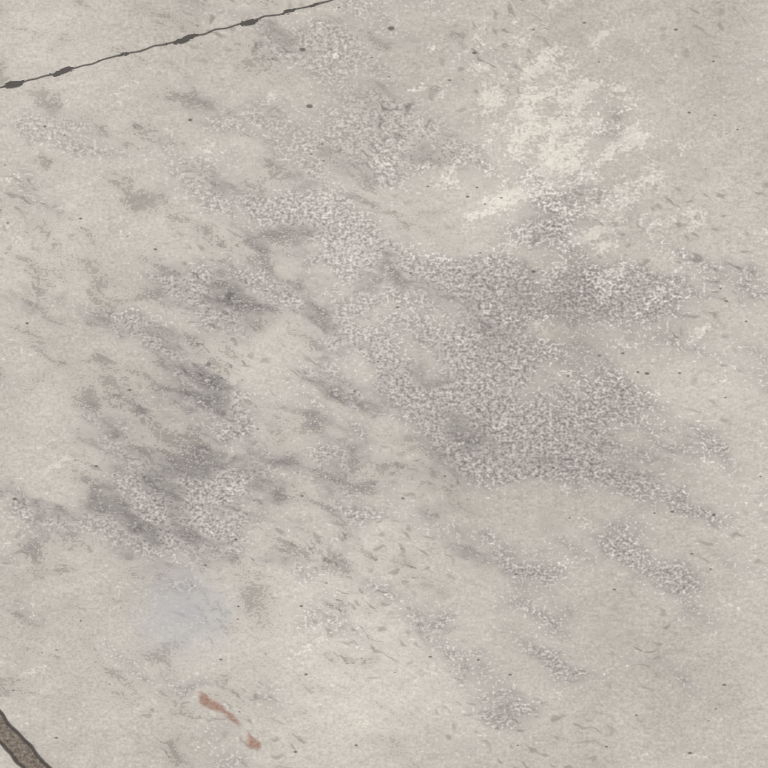
Reproduce this texture procedurally as a Shadertoy shader.

```glsl
// Weathered concrete slab: pale trowelled skin, worn grey patches with exposed grain,
// chalky scuffs, scattered specks, joints and stains. Layered gradient noise sets the
// tone; a few soft ellipses steer where the wear gathers.

#define BASE_TONE 0.782
#define CLOUD_CONTRAST 0.10
#define GRAIN_CONTRAST 0.040
#define WEAR_DARKNESS 0.062
#define WEAR_GRAIN 0.085
#define GRIME_DARKNESS 0.13
#define SCUFF_BRIGHTNESS 0.085
#define CONCRETE_TINT vec3(1.0, 0.967, 0.918)
#define WORN_TINT vec3(1.0, 0.964, 0.930)
#define JOINT_COLOR vec3(0.27, 0.26, 0.25)
#define RUST_COLOR vec3(0.60, 0.45, 0.39)
#define BLUE_COLOR vec3(0.72, 0.725, 0.74)

float hash(vec2 cell) {
    uvec2 q = uvec2(ivec2(cell) + 4096) * uvec2(1597334673u, 3812015801u);
    uint h = q.x ^ q.y;
    h = (h ^ (h >> 15)) * 2246822519u;
    h ^= h >> 13;
    return float(h & 65535u) / 65535.0;
}

float cornerSlope(vec2 cell, vec2 offset) {
    float angle = 6.2832 * hash(cell);
    return dot(vec2(cos(angle), sin(angle)), offset);
}

// Gradient noise, roughly -1 to 1
float noise(vec2 p) {
    vec2 i = floor(p), f = p - i, e = vec2(1, 0);
    vec2 u = f * f * f * (f * (f * 6.0 - 15.0) + 10.0);
    float low = mix(cornerSlope(i, f), cornerSlope(i + e.xy, f - e.xy), u.x);
    float high = mix(cornerSlope(i + e.yx, f - e.yx), cornerSlope(i + 1.0, f - 1.0), u.x);
    return 1.4 * mix(low, high, u.y);
}

float fbm(vec2 p) {
    float sum = 0.0, amplitude = 0.5;
    for (int k = 0; k < 5; k++) {
        sum += amplitude * noise(p);
        p = mat2(1.6, 1.2, -1.2, 1.6) * p + 7.3;
        amplitude *= 0.55;
    }
    return sum;
}

vec2 turn(vec2 p, float angle) {
    float c = cos(angle), s = sin(angle);
    return vec2(c * p.x + s * p.y, c * p.y - s * p.x);
}

// One at the centre, zero on the rim, negative outside
float blob(vec2 p, vec2 center, vec2 radius, float angle) {
    return max(1.0 - length(turn(p - center, angle) / radius), -0.55);
}

float segment(vec2 p, vec2 a, vec2 b) {
    vec2 d = b - a;
    return length(p - a - d * clamp(dot(p - a, d) / dot(d, d), 0.0, 1.0));
}

float specks(vec2 p, float aa) {
    float cover = 0.0;
    for (int layer = 0; layer < 3; layer++) {
        float count = 11.0 * exp2(float(layer));
        vec2 cell = floor(p * count), id = cell + 97.0 * float(layer);
        vec2 center = (cell + 0.2 + 0.6 * vec2(hash(id), hash(id + 31.0))) / count;
        float radius = mix(0.001, 0.0032, hash(id + 57.0)) / (1.0 + 0.5 * float(layer));
        float d = length((p - center) * vec2(0.75, 1.2)) - radius;
        cover = max(cover, step(0.95, hash(id + 73.0)) * (1.0 - smoothstep(-aa, aa, d)));
    }
    return cover;
}

void mainImage(out vec4 fragColor, in vec2 fragCoord) {
    vec2 p = fragCoord / iResolution.xy;
    float aa = 1.0 / iResolution.y;
    vec2 warped = p + 0.03 * vec2(fbm(p * 9.0), fbm(p * 9.0 + 40.0));
    vec2 falling = turn(warped, -0.4), rising = turn(warped, 0.4);
    float fine = noise(p * vec2(150, 200)) + 1.1 * noise(p * vec2(270, 320) + 9.0);
    float scrape = noise(turn(p, -0.25) * vec2(45, 110)) + 0.6 * noise(turn(p, 0.3) * vec2(80, 190));

    // Pale skin with broad clouds and faint brushing
    float tone = BASE_TONE + CLOUD_CONTRAST * fbm(p * 3.5 + 12.0) + GRAIN_CONTRAST * fine;
    tone += 0.018 * scrape + 0.02 * noise(rising * vec2(14, 75)) - 0.02 * smoothstep(0.6, 0.95, p.x);

    // Worn patches whose rims crumble into grains
    float region = blob(p, vec2(0.62, 0.54), vec2(0.32, 0.20), -0.5);
    region = max(region, blob(p, vec2(0.46, 0.83), vec2(0.20, 0.17), -0.4));
    region = max(region, blob(p, vec2(0.33, 0.63), vec2(0.16, 0.11), 0.4));
    region = max(region, blob(p, vec2(0.25, 0.36), vec2(0.16, 0.14), -0.5));
    region = max(region, blob(p, vec2(0.54, 0.20), vec2(0.14, 0.03), -0.7));
    float patches = fbm(falling * vec2(6, 13) + 3.0);
    float edge = 0.55 * region + 1.3 * patches + 0.22 * fine + 0.12 * scrape;
    float wear = smoothstep(-0.16, 0.20, edge - 0.01);
    wear *= mix(1.0, 0.65, smoothstep(0.7, 0.85, p.y));
    tone -= wear * (WEAR_DARKNESS - WEAR_GRAIN * fine);

    // Dark grime clumps broken into grains, and small flat chips
    float clumps = fbm(falling * vec2(12, 26) + 21.0) + 0.2 * blob(p, vec2(0.30, 0.47), vec2(0.33), 0.0);
    float grime = smoothstep(0.14, 0.46, clumps + 0.24 * fine + 0.12 * scrape);
    tone -= GRIME_DARKNESS * grime * (1.0 - 0.8 * smoothstep(0.4, 0.85, p.x));
    float chips = smoothstep(0.28, 0.7, noise(falling * vec2(60, 125)) + 0.12 * fine);
    tone -= 0.12 * chips * smoothstep(-0.05, 0.3, fbm(p * 5.0 + 60.0));

    // Chalky scuffs, flecked and brushed
    float chalk = fbm(rising * vec2(20, 34) + 5.0) + 0.4 * blob(p, vec2(0.73, 0.79), vec2(0.14, 0.24), 0.3);
    tone += SCUFF_BRIGHTNESS * smoothstep(0.10, 0.48, chalk + 0.14 * fine + 0.1 * scrape);
    vec3 color = clamp(tone, 0.36, 0.92) * mix(CONCRETE_TINT, WORN_TINT, wear);

    // Blue and rust stains
    float haze = length(p - vec2(0.235, 0.20)) / 0.05 + 0.6 * fbm(p * 12.0);
    color = mix(color, BLUE_COLOR, 0.55 * exp(-haze * haze));
    float streak = segment(warped, vec2(0.24, 0.10), vec2(0.33, 0.025));
    float rust = 1.0 - smoothstep(0.002, 0.008, streak + 0.005 * noise(p * 45.0));
    color = mix(color, RUST_COLOR + 0.05 * fine, 0.7 * rust * smoothstep(-0.2, 0.25, noise(p * 28.0)));

    // Specks and ragged joints
    color = mix(color, JOINT_COLOR * 1.35, 0.7 * specks(p, aa));
    vec2 ragged = p + 0.0025 * vec2(noise(p * 48.0), noise(p * 48.0 + 15.0));
    float topGap = segment(ragged, vec2(-0.02, 0.88), vec2(0.46, 1.008));
    float width = 0.001 + 0.003 * smoothstep(0.1, 0.6, noise(p * 26.0) + 0.2 * fine);
    color = mix(color, JOINT_COLOR, 0.8 * (1.0 - smoothstep(width - aa, width + aa, topGap)));
    float cornerGap = segment(ragged, vec2(-0.02, 0.075), vec2(0.065, -0.02));
    float filler = 1.0 - smoothstep(0.014 - aa, 0.014 + aa, cornerGap);
    color = mix(color, vec3(0.50, 0.46, 0.42) + 0.08 * fine, filler);
    float rim = 1.0 - smoothstep(0.001, 0.001 + 2.0 * aa, abs(cornerGap - 0.013));
    color = mix(color, JOINT_COLOR, 0.7 * rim);
    fragColor = vec4(color, 1.0);
}
```
